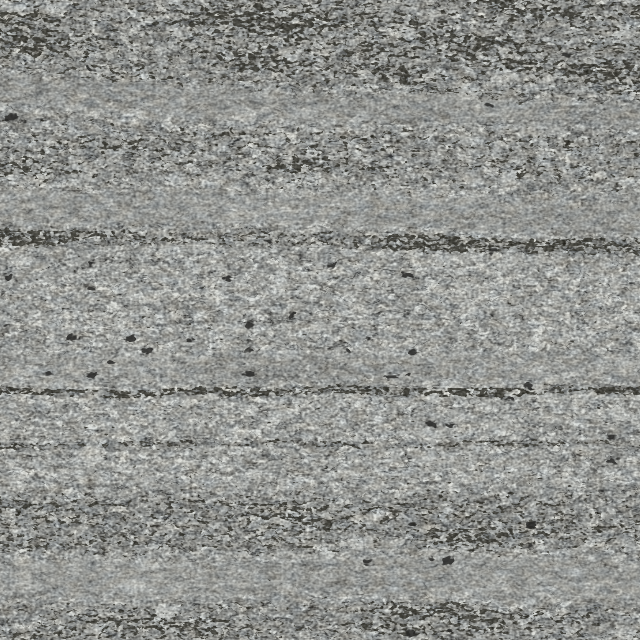
This texture is drawn by a Shadertoy shader. Its source:

```glsl
#define GRAIN_SCALE vec2(74.0, 122.0)
#define MICA_SCALE vec2(66.0, 150.0)
#define STREAK_SCALE vec2(36.0, 105.0)
#define SPECK_SCALE vec2(32.0, 52.0)
#define CLAST_SCALE vec2(17.0, 30.0)
#define BASE_TONE 0.615
#define GRAIN_CONTRAST 0.27
#define CRYSTAL_CONTRAST 0.20
#define BAND_WARP 0.012
#define STONE_TINT vec3(0.995, 1.006, 0.985)
#define MICA_COLOR vec3(0.225, 0.222, 0.195)
#define SPECK_COLOR vec3(0.15, 0.15, 0.145)

// Layers from top to bottom: centre, half width, dark (+) or fine grey (-)
const int LAYER_COUNT = 11;
const vec3 LAYERS[LAYER_COUNT] = vec3[](
    vec3(0.045, 0.100, 0.85), vec3(0.165, 0.022, -1.0), vec3(0.245, 0.045, 0.65),
    vec3(0.330, 0.024, -1.0), vec3(0.374, 0.012, 0.95), vec3(0.575, 0.022, -0.8),
    vec3(0.611, 0.006, 1.25), vec3(0.692, 0.005, 0.85), vec3(0.815, 0.045, 0.80),
    vec3(0.905, 0.030, -1.0), vec3(0.975, 0.030, 0.75));

vec2 hash2(vec2 p) {
    vec3 q = fract(p.xyx * vec3(0.1031, 0.1030, 0.0973));
    q += dot(q, q.yzx + 33.33);
    return fract((q.xx + q.yz) * q.zy);
}

float cornerSlope(vec2 cell, vec2 corner, vec2 f) {
    return dot(hash2(cell + corner) * 2.0 - 1.0, f - corner);
}

float gradientNoise(vec2 p) {
    vec2 cell = floor(p), f = fract(p);
    vec2 u = f * f * f * (f * (f * 6.0 - 15.0) + 10.0);
    float low = mix(cornerSlope(cell, vec2(0, 0), f), cornerSlope(cell, vec2(1, 0), f), u.x);
    float high = mix(cornerSlope(cell, vec2(0, 1), f), cornerSlope(cell, vec2(1, 1), f), u.x);
    return 1.6 * mix(low, high, u.y);
}

float fbm(vec2 p) {
    float sum = 0.0;
    for (float amplitude = 0.8; amplitude > 0.3; amplitude *= 0.64) {
        sum += amplitude * gradientNoise(p);
        p = p * 1.73 + vec2(17.3, 41.7);
    }
    return sum;
}

// Cellular grains: x = gap to the neighbouring grain, y = random tone
vec2 grains(vec2 p) {
    float nearest = 8.0, second = 8.0, tone = 0.0;
    for (int i = 0; i < 9; i++) {
        vec2 id = floor(p) + vec2(i % 3 - 1, i / 3 - 1);
        float d = length(id + hash2(id) - p);
        second = min(second, max(d, nearest));
        if (d < nearest) tone = hash2(id + 91.0).x;
        nearest = min(nearest, d);
    }
    return vec2(second - nearest, tone);
}

// Sparse ragged blobs, one at most per cell
float spots(vec2 p, float chance, float radius, float ragged) {
    vec2 random = hash2(floor(p) + 203.0);
    vec2 centre = 0.5 + (hash2(floor(p) + 57.0) - 0.5) * 0.3;
    float size = radius * (0.5 + 0.7 * random.y);
    float d = length(fract(p) - centre) + ragged * gradientNoise(p * 4.3);
    return step(random.x, chance) * (1.0 - smoothstep(size - 0.08, size + 0.08, d));
}

void mainImage(out vec4 fragColor, in vec2 fragCoord) {
    vec2 p = fragCoord / iResolution.y;
    // Gently tilted and wavy layering
    float depth = 1.0 - p.y;
    depth -= 0.045 * (1.0 - smoothstep(0.1, 0.6, depth)) * (p.x - 0.5);
    depth += BAND_WARP * gradientNoise(vec2(p.x * 1.9, depth * 5.0) + 3.4);
    depth += 0.4 * BAND_WARP * fbm(vec2(p.x * 8.0, depth * 22.0) + 8.2);
    float dark = 0.0, fine = 0.0;
    for (int i = 0; i < LAYER_COUNT; i++) {
        vec3 layer = LAYERS[i];
        float mask = 1.0 - smoothstep(0.6, 1.4, abs(depth - layer.x) / layer.y);
        dark = max(dark, mask * layer.z);
        fine = max(fine, -mask * layer.z);
    }
    float patches = fbm(vec2(p.x * 4.0, depth * 24.0) + 12.6);
    dark = clamp(dark * (0.95 + 0.6 * patches) + 0.4 * max(patches, 0.0) * (1.0 - fine), 0.0, 1.25);

    // Ragged pale grains that fade into a streaky crystal ground
    vec2 flow = p + 0.004 * vec2(gradientNoise(p * 55.0), gradientNoise(p * 48.0 + 31.0));
    vec2 fray = vec2(gradientNoise(p * 140.0 + 6.1), gradientNoise(p * 150.0 + 77.0));
    vec2 grain = grains((flow + vec2(0.006, 0.0035) * fray) * GRAIN_SCALE);
    float crystal = gradientNoise(p * vec2(170.0, 235.0) + 5.7);
    crystal += 0.6 * gradientNoise(p * vec2(250.0, 310.0) + 63.1);
    float body = (grain.y - 0.42) * smoothstep(0.0, 0.4, grain.x);
    float tone = BASE_TONE + GRAIN_CONTRAST * body * (1.0 - 0.7 * fine);
    tone += 0.13 * fbm(flow * STREAK_SCALE + 70.3) + CRYSTAL_CONTRAST * crystal * (1.0 - 0.25 * fine);
    tone += 0.05 * patches - 0.06 * dark - 0.02 * fine;
    float clast = spots(flow * CLAST_SCALE, 0.16 * (1.0 - 0.6 * fine), 0.27, 0.2);
    tone = mix(tone, 0.76 + 0.16 * crystal, 0.6 * clast);

    // Thin broken threads along the foliation
    float ridge = abs(fbm(flow * vec2(30.0, 88.0) + 140.0));
    float broken = smoothstep(-0.1, 0.35, gradientNoise(p * vec2(40.0, 75.0) + 19.0));
    tone -= 0.17 * (1.0 - smoothstep(0.02, 0.13, ridge)) * broken * (1.0 - 0.5 * fine);
    vec3 color = clamp(tone, 0.2, 0.87) * STONE_TINT;
    color += vec3(-0.014, 0.0, 0.018) * gradientNoise(p * vec2(38.0, 70.0) + 9.1);

    // Dark mica matrix between the grains
    float mica = fbm(flow * MICA_SCALE + 24.8) + 0.7 * (0.28 - grain.x) - 0.15 * crystal;
    float threshold = mix(0.85, 0.08, dark) + 0.3 * fine + 0.25 * clast;
    float cover = smoothstep(threshold - 0.15, threshold + 0.3, mica);
    color = mix(color, MICA_COLOR + 0.09 * crystal, 0.85 * cover);

    // Scattered black specks, mostly in the pale middle
    float middle = smoothstep(0.34, 0.4, depth) * (1.0 - smoothstep(0.6, 0.75, depth));
    float speck = spots(flow * SPECK_SCALE, 0.012 + 0.05 * middle, 0.24, 0.2);
    fragColor = vec4(clamp(mix(color, SPECK_COLOR, 0.85 * speck), 0.0, 1.0), 1.0);
}
```
